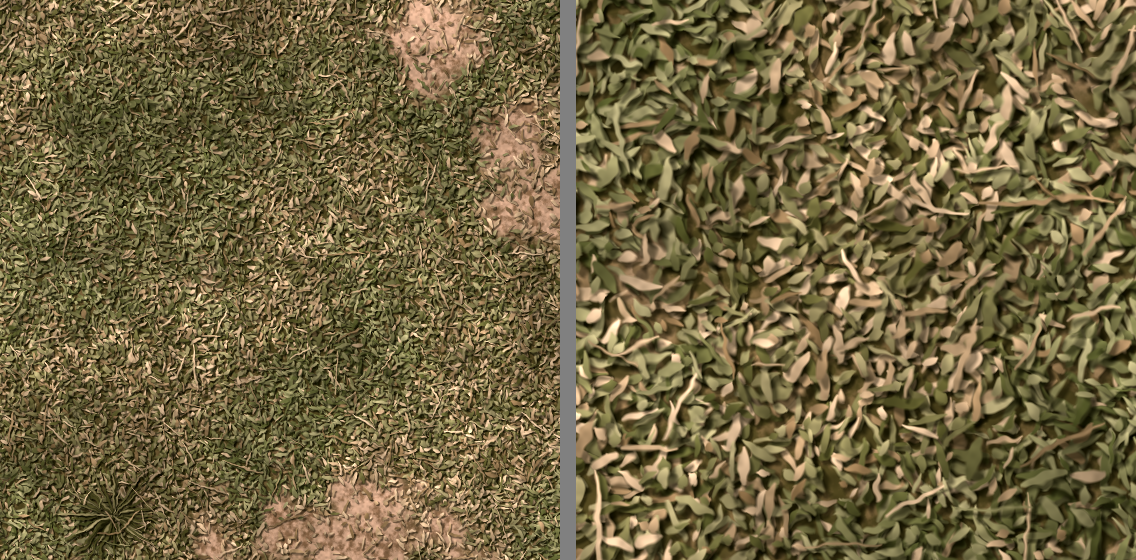
Left: the whole. Right: its middle third, enlarged.
Write a Shadertoy shader that draws this texture.

```glsl
#define LAYERS 9
#define BLADE_CELLS 46.0
#define BLADE_WIDTH 0.0027
#define STRAW_CELLS 17.0
#define STRAW_WIDTH 0.0014
#define SOFTNESS 0.0010
#define SHADOW_SHIFT vec2(0.0024, -0.0028)
#define SHADOW_DEPTH 0.52
#define TUFT_CENTRE vec2(0.20, 0.08)
#define TUFT_BLADES 64
#define CLUMP_CONTRAST 0.55
#define EXPOSURE_GAMMA 0.75

const vec3 SHADE = vec3(0.18, 0.165, 0.08);
const vec3 GREEN_DARK = vec3(0.25, 0.26, 0.12);
const vec3 GREEN_LIGHT = vec3(0.61, 0.59, 0.40);
const vec3 STRAW_DARK = vec3(0.45, 0.36, 0.23);
const vec3 STRAW_LIGHT = vec3(0.87, 0.77, 0.59);
const vec3 SOIL_DARK = vec3(0.42, 0.31, 0.22);
const vec3 SOIL_LIGHT = vec3(0.77, 0.62, 0.49);
const vec3 SUN_TINT = vec3(1.025, 0.95, 1.0);
const vec3 BLUE_LOSS = vec3(0.0, 0.0, 0.045);

vec4 hash4(vec2 p) {
    vec4 q = fract(p.xyxy * vec4(0.1031, 0.1030, 0.0973, 0.1099));
    q += dot(q, q.wzxy + 33.33);
    return fract((q.xxyz + q.yzzw) * q.zywx);
}

float noise(vec2 p) {
    vec2 i = floor(p), f = fract(p);
    f = f * f * (3.0 - 2.0 * f);
    float low = mix(hash4(i).x, hash4(i + vec2(1, 0)).x, f.x);
    float high = mix(hash4(i + vec2(0, 1)).x, hash4(i + vec2(1, 1)).x, f.x);
    return mix(low, high, f.y);
}

float fbm(vec2 p) {
    float sum = 0.0, gain = 0.53;
    for (int i = 0; i < 4; i++) {
        sum += gain * noise(p);
        p = mat2(1.6, 1.2, -1.2, 1.6) * p + 7.3;
        gain *= 0.5;
    }
    return sum;
}

float patchAt(vec2 p, vec2 centre, vec2 radius) {
    return 1.0 - length((p - centre) / radius);
}

// 0 under thick turf, 1 on open soil
float bareness(vec2 p) {
    float spot = patchAt(p, vec2(0.60, 0.02), vec2(0.25, 0.14));
    spot = max(spot, patchAt(p, vec2(0.79, 0.93), vec2(0.12, 0.14)));
    spot = max(spot, patchAt(p, vec2(0.97, 0.62), vec2(0.16, 0.09)));
    spot = max(spot, patchAt(p, vec2(0.92, 0.76), vec2(0.14, 0.17)) - 0.3);
    return smoothstep(-0.15, 0.6, max(spot, -0.42) + 1.7 * (fbm(p * 16.0) - 0.5));
}

// x: distance to the leaf-shaped edge, y: position from root to tip
vec2 bladeShape(vec2 p, vec2 root, vec2 reach, float width) {
    float along = clamp(dot(p - root, reach) / dot(reach, reach), 0.0, 1.0);
    float bulge = 1.0 - 0.7 * pow(abs(1.8 * along - 0.8), 2.0);
    return vec2(length(p - root - reach * along) - width * bulge, along);
}

float cover(float d) {
    float edge = max(SOFTNESS, 0.7 / iResolution.y);
    return 1.0 - smoothstep(-edge, edge, d);
}

void drawBlade(inout vec3 col, vec2 p, vec2 root, vec2 reach, float width, vec3 tint) {
    float shadow = bladeShape(p - SHADOW_SHIFT, root, reach, width).x;
    col *= 1.0 - SHADOW_DEPTH * (1.0 - smoothstep(-0.001, 0.002, shadow));
    vec2 blade = bladeShape(p, root, reach, width);
    col = mix(col, tint * (0.8 + 0.36 * blade.y), cover(blade.x));
}

// One jittered blade per cell; strawBias pushes the mix from green to dry
void drawLayer(inout vec3 col, vec2 p, float cells, float width, float seed, float chance, float strawBias) {
    vec2 offset = vec2(0.37, 0.71) * seed;
    vec2 home = floor(p * cells + offset);
    for (int y = -1; y <= 1; y++)
    for (int x = -1; x <= 1; x++) {
        vec2 cell = home + vec2(x, y);
        vec4 place = hash4(cell + seed * 37.0 + 11.0);
        vec4 look = hash4(cell + seed * 53.0 + 191.0);
        vec2 centre = (cell + place.xy - offset) / cells;
        float bare = bareness(centre);
        if (look.x > chance * (1.0 - 0.85 * bare)) continue;
        float angle = 2.6 * noise(centre * 4.0) + 3.0 * (place.z - 0.5) + 0.3;
        vec2 reach = vec2(cos(angle), sin(angle)) * mix(0.3, 1.4, place.w * place.w) / cells;
        float dry = smoothstep(0.3, 0.7, fbm(centre * 6.0 + 40.0));
        float straw = step(look.y, 0.08 + 0.42 * dry + 0.6 * bare + strawBias);
        vec3 green = mix(GREEN_DARK, GREEN_LIGHT, look.z);
        green.r -= 0.03 * (1.0 - dry);
        vec3 tint = mix(green, mix(STRAW_DARK, STRAW_LIGHT, look.z), straw);
        tint *= 1.0 + CLUMP_CONTRAST * (noise(centre * 30.0 + 5.0) - 0.5);
        drawBlade(col, p, centre - 0.5 * reach, reach, width * mix(0.5, 1.3, look.w), tint);
    }
}

// Spiky plant: blades fan out from one point
void drawTuft(inout vec3 col, vec2 p) {
    float radius = length(p - TUFT_CENTRE);
    if (radius > 0.13) return;
    col *= mix(0.4, 1.0, smoothstep(0.01, 0.09, radius));
    for (int i = 0; i < TUFT_BLADES; i++) {
        vec4 h = hash4(vec2(i, 83));
        float angle = 6.2832 * h.x;
        vec2 heading = vec2(cos(angle), sin(angle));
        vec3 tint = mix(GREEN_DARK * 0.7, GREEN_LIGHT, h.z * h.z);
        drawBlade(col, p, TUFT_CENTRE + heading * 0.03 * h.w, heading * mix(0.03, 0.085, h.y), 0.0017, tint);
    }
}

void mainImage(out vec4 fragColor, in vec2 fragCoord) {
    vec2 p = fragCoord / iResolution.y;

    // Ground: shaded thatch and crumbly soil
    float grain = fbm(p * 110.0);
    float crumbs = 0.6 * grain + 0.4 * fbm(p * 32.0 + 9.0);
    vec3 soil = mix(SOIL_DARK, SOIL_LIGHT, smoothstep(0.3, 0.6, crumbs));
    vec3 thatch = mix(SHADE, STRAW_DARK, 0.6 * smoothstep(0.4, 0.75, grain));
    vec3 col = mix(thatch, soil, bareness(p));

    // Turf, bent so that blades curve and look ragged
    vec2 bent = p + 0.007 * (vec2(noise(p * 45.0), noise(p * 45.0 + 60.0)) - 0.5);
    bent += 0.0028 * (vec2(noise(p * 170.0), noise(p * 170.0 + 31.0)) - 0.5);
    for (int i = 0; i < LAYERS; i++) {
        float layer = float(i);
        drawLayer(col, bent, BLADE_CELLS + 2.0 * layer, BLADE_WIDTH, layer + 1.0, 0.95, 0.0);
    }
    drawTuft(col, bent);
    drawLayer(col, bent, STRAW_CELLS, STRAW_WIDTH, 21.0, 0.5, 0.45);
    drawLayer(col, bent, STRAW_CELLS * 1.6, STRAW_WIDTH, 22.0, 0.5, 0.45);

    // Fine grain, broad light variation and sunlit exposure
    col *= 0.86 + 0.28 * noise(p * 230.0);
    col *= 0.7 + 0.6 * fbm(p * 5.0 + 20.0);
    col = pow(max(col, 0.0), vec3(EXPOSURE_GAMMA)) * SUN_TINT - BLUE_LOSS;
    fragColor = vec4(clamp(col, 0.0, 1.0), 1.0);
}
```
